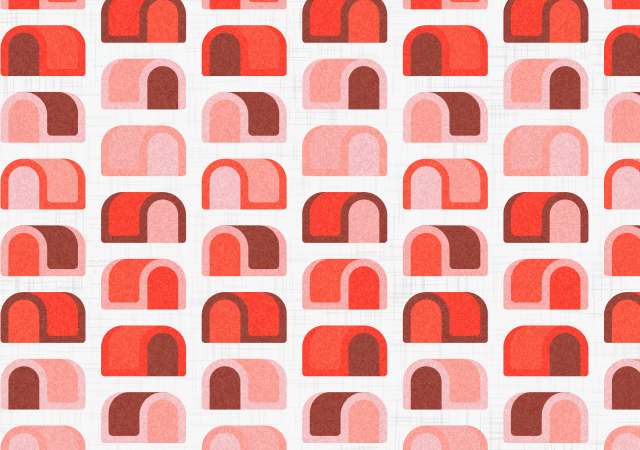
Write a Shadertoy shader that draws this pattern.

```glsl
// Staggered columns of extruded arches in reds, pinks and brown, grain-printed on pale linen.

// Brown, red, orange, salmon, pink, pale pink
const vec3 INKS[6] = vec3[6](
    vec3(0.61, 0.27, 0.23), vec3(0.98, 0.27, 0.21), vec3(0.98, 0.35, 0.27),
    vec3(0.98, 0.63, 0.59), vec3(0.97, 0.68, 0.67), vec3(0.96, 0.76, 0.77));

// Ink indices per block: frame, doorway, side panel
const ivec3 SCHEMES[9] = ivec3[9](
    ivec3(0, 2, 1), ivec3(5, 0, 3), ivec3(3, 5, 4),
    ivec3(0, 4, 1), ivec3(4, 1, 2), ivec3(1, 0, 2),
    ivec3(5, 3, 0), ivec3(2, 5, 3), ivec3(4, 2, 0));

float hash(vec2 p) {
    vec3 q = fract(p.xyx * vec3(0.1031, 0.1030, 0.0973));
    q += dot(q, q.yzx + 33.33);
    return fract((q.x + q.y) * q.z);
}

float noise(vec2 p) {
    vec2 i = floor(p), f = fract(p);
    f *= f * (3.0 - 2.0 * f);
    return mix(mix(hash(i), hash(i + vec2(1, 0)), f.x),
               mix(hash(i + vec2(0, 1)), hash(i + vec2(1, 1)), f.x), f.y);
}

// Box from lo to hi; radii are top-left, top-right, bottom-left, bottom-right
float roundedBox(vec2 p, vec2 lo, vec2 hi, vec4 radii) {
    p -= 0.5 * (lo + hi);
    vec2 side = p.y > 0.0 ? radii.xy : radii.zw;
    float r = p.x < 0.0 ? side.x : side.y;
    vec2 q = abs(p) - 0.5 * (hi - lo) + r;
    return min(max(q.x, q.y), 0.0) + length(max(q, 0.0)) - r;
}

float roundedIntersection(float a, float b, float r) {
    return min(max(a, b), -r) + length(max(vec2(a, b) + r, 0.0));
}

float coverage(float d, float pixel) {
    return clamp(0.5 - d / pixel, 0.0, 1.0);
}

// Off-white cloth with faint crossing threads, worn in patches
vec3 linen(vec2 p) {
    float warp = noise(p * vec2(0.55, 0.025));
    float weft = noise(p * vec2(0.025, 0.55) + 71.0);
    float wear = smoothstep(0.35, 0.85, noise(p * 0.011 + 5.0));
    float threads = smoothstep(0.6, 1.0, warp) + smoothstep(0.6, 1.0, weft);
    float specks = smoothstep(0.8, 1.0, noise(p * vec2(0.7, 0.25) + 19.0));
    return vec3(0.973, 0.968, 0.968) - threads * (0.025 + 0.03 * wear) - 0.05 * wear * specks;
}

void mainImage(out vec4 fragColor, in vec2 fragCoord) {
    // The canvas is 540 units high
    float pixel = 540.0 / iResolution.y;
    vec2 p = fragCoord * pixel;

    // Columns, each second one shifted by half a row and mirrored
    float column = floor((p.x + 8.8) / 120.7);
    bool odd = mod(column, 2.0) > 0.5;
    float firstBase = odd ? 51.3 : 11.2;
    float depth = 540.0 - p.y;
    float row = floor((depth - firstBase + 70.5) / 80.05);
    vec2 q = vec2(p.x - 0.6 - column * 120.7, firstBase + row * 80.05 - depth);
    if (odd) q.x = 102.0 - q.x;

    // Parts of one block
    float block = roundedBox(q, vec2(0), vec2(102, 61), vec4(28, 26, 4, 4));
    float arch = roundedBox(q, vec2(0, -20), vec2(56, 61), vec4(28, 28, 0, 0));
    float doorway = roundedBox(q, vec2(9.5, -20), vec2(46.5, 52), vec4(18.5, 18.5, 0, 0));
    float panel = roundedBox(q, vec2(20, 8.5), vec2(93, 61.5), vec4(0, 26, 0, 5));
    panel = roundedIntersection(panel, -arch, 5.0 * smoothstep(40.0, 20.0, q.y));

    // Colours run through one cycle, entered at another place in even columns
    ivec3 scheme = SCHEMES[(int(row) + (odd ? 0 : 4)) % 9];
    vec3 ink = INKS[scheme.x];
    ink = mix(ink, INKS[scheme.z], coverage(panel, pixel));
    ink = mix(ink, INKS[scheme.y], coverage(doorway, pixel));

    // Printed grain
    float grain = noise(p * 0.85) + 0.6 * noise(p * 0.4 + 37.0) - 0.8;
    ink += grain * vec3(0.05, 0.085, 0.08);

    vec3 color = mix(linen(p), ink, coverage(block, pixel));
    fragColor = vec4(clamp(color, 0.0, 1.0), 1.0);
}
```
